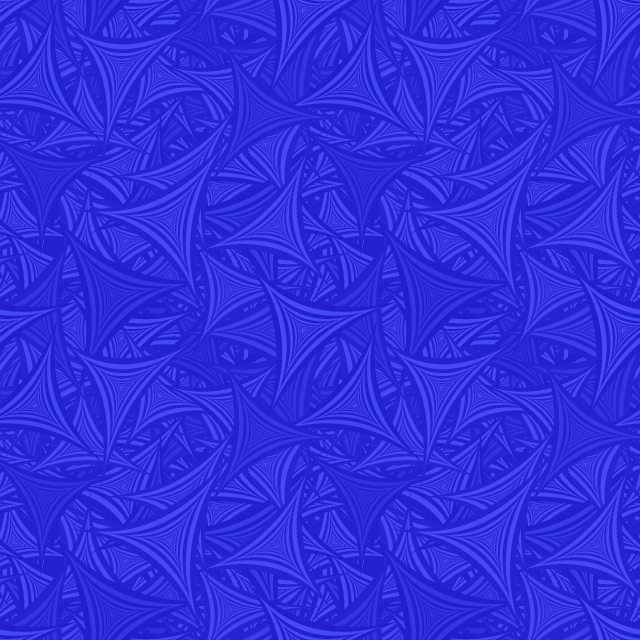
Give the GLSL for this pattern, as a Shadertoy shader.

```glsl
float hash(float n) {
    return fract(sin(n * 12.9898) * 43758.5453);
}

mat2 turn(float a) {
    return mat2(cos(a), sin(a), -sin(a), cos(a));
}

// Scale of the concave three-pointed star whose outline passes through p.
// Its sides are arcs of three touching circles; the tips lie at distance 1.
float starScale(vec2 p) {
    float toSide = max(p.y, 0.8660254 * abs(p.x) - 0.5 * p.y);
    return 2.0 * (toSide + sqrt(max(toSide * toSide - 0.25 * dot(p, p), 0.0)));
}

// Stack of striped stars in one wrapping tile, searched from front to back
vec3 starPile(vec2 p) {
    const vec3 dark = vec3(0.137, 0.135, 0.81);
    const vec3 light = vec3(0.275, 0.285, 0.955);

    for (int i = 1; i <= 100; i++) {
        float id = float(i);

        // Evenly scattered centre with jitter, wrapped around the tile
        vec2 center = id * vec2(0.7548777, 0.5698403)
                    + 0.22 * vec2(hash(id), hash(id + 131.0));
        vec2 q = fract(p - center + 0.5) - 0.5;

        // Random angle, size and uneven arms
        float stretch = mix(0.82, 1.22, hash(id + 263.0));
        q = turn(6.2832 * hash(id + 397.0)) * q / mix(0.25, 0.35, hash(id + 521.0));
        q = turn(6.2832 * hash(id + 659.0)) * (q * vec2(stretch, 1.0 / stretch));

        float k = starScale(q);
        if (k < 1.0) {
            // Nested stripes that shrink geometrically towards the centre
            float stripe = step(0.5, fract(log(max(k, 0.04)) / log(0.62)));
            float contrast = mix(0.4, 1.0, smoothstep(0.0, 0.35, hash(id + 787.0)));
            vec3 base = dark + vec3(0.02, 0.022, 0.025) * (hash(id + 911.0) - 0.5);
            return mix(base, light, stripe * contrast);
        }
    }
    return dark;
}

void mainImage(out vec4 fragColor, in vec2 fragCoord) {
    // Two tiles each way, with nine samples per pixel for smooth edges
    vec3 color = vec3(0.0);
    for (int s = 0; s < 9; s++) {
        vec2 offset = (vec2(s % 3, s / 3) - 1.0) / 3.0;
        color += starPile(2.0 * (fragCoord + offset) / iResolution.xy);
    }
    fragColor = vec4(color / 9.0, 1.0);
}
```
